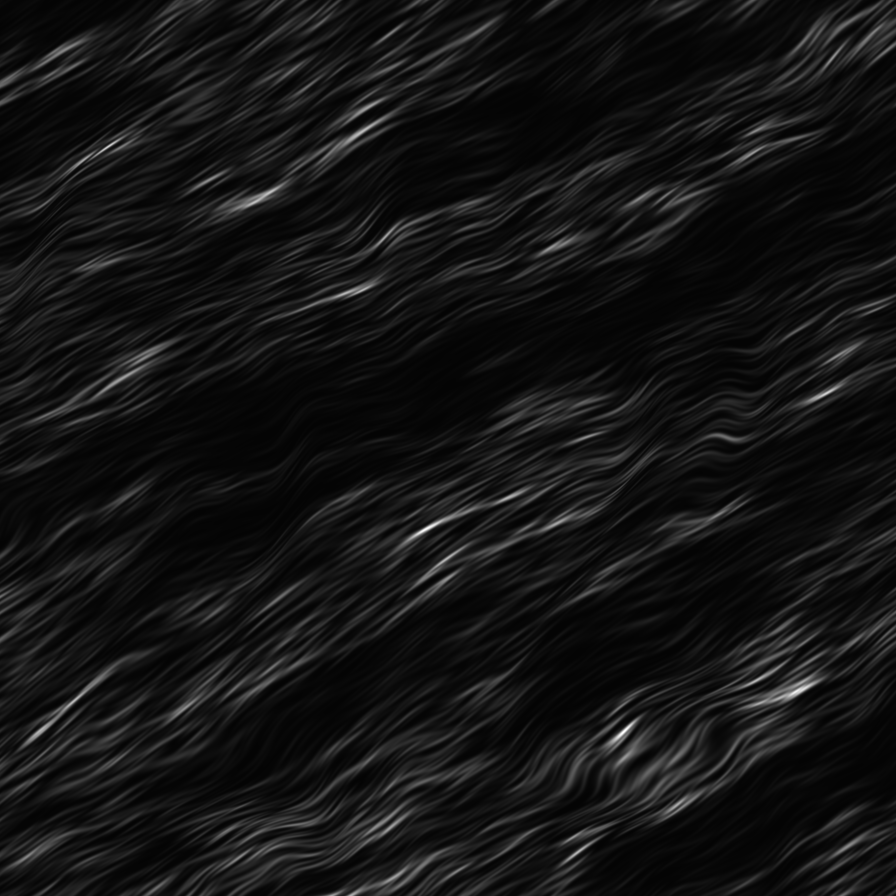
Give the GLSL for this texture, as a Shadertoy shader.

```glsl
// Fine silvery fibres in wavy diagonal bundles, parted by black gaps.

const float GRAIN_ANGLE = 0.48;
const float CRIMP_SCALE = 1.5;
const float BLACK_LEVEL = 0.015;
const float FIBRE_GAIN = 0.28;
const vec3 FIBRE_TINT = vec3(1.0);

vec3 hash3(vec2 cell, float seed) {
    vec3 q = fract(vec3(cell.xyx + seed * 17.3) * vec3(0.1031, 0.1030, 0.0973));
    q += dot(q, q.yxz + 33.33);
    return fract((q.xxy + q.yzz) * q.zyx);
}

vec2 rotate(vec2 p, float angle) {
    float c = cos(angle), s = sin(angle);
    return vec2(c * p.x + s * p.y, c * p.y - s * p.x);
}

// Cellular noise: every stretched cell holds one soft streak along x.
// A higher rarity leaves fewer bright streaks.
float streaks(vec2 p, vec2 density, float sharpness, float rarity, float seed) {
    vec2 q = p * density;
    vec2 base = floor(q);
    float sum = 0.0;
    for (int j = -1; j <= 1; j++) {
        for (int i = -1; i <= 1; i++) {
            vec2 cell = base + vec2(i, j);
            vec3 rnd = hash3(cell, seed);
            vec2 d = q - cell - rnd.xy;
            float taper = max(0.0, 1.0 - d.x * d.x);
            sum += pow(rnd.z, rarity) * taper * taper * exp(-sharpness * d.y * d.y);
        }
    }
    return sum;
}

// Layered sines push the fibres sideways; some places crimp harder.
float crimp(vec2 p) {
    float drift = 2.0 * sin(7.0 * p.y + 2.0 * p.x + 0.6)
                + 1.5 * sin(5.0 * p.x - 11.0 * p.y + 1.0);
    float patches = sin(6.1 * p.x + 3.0 * p.y + 2.0) * sin(9.0 * p.y - 2.3 * p.x);
    float strength = 0.5 + 1.1 * smoothstep(0.0, 0.8, patches);
    float slow = 0.025 * sin(3.0 * p.x + 4.0 * p.y + 1.0);
    float wave = 0.011 * sin(14.0 * p.x + drift);
    float ripple = 0.003 * sin(37.0 * p.x + 2.0 * drift - 9.0 * p.y);
    return slow + strength * (wave + ripple);
}

// Fine strands at three scales, crossing at slight angles.
float fibres(vec2 p) {
    return streaks(rotate(p, 0.05), vec2(20.0, 145.0), 11.0, 3.0, 1.0)
         + 0.8 * streaks(rotate(p, -0.09), vec2(15.0, 105.0), 12.0, 3.0, 2.0)
         + 0.8 * streaks(rotate(p, 0.13), vec2(29.0, 185.0), 10.0, 3.0, 3.0);
}

// Brightness of the bundles, lowered inside the long gaps.
float bundles(vec2 p, vec2 gapPos) {
    float body = 0.28 + 0.8 * streaks(p, vec2(4.0, 15.0), 5.0, 2.0, 4.0)
               + 1.1 * streaks(p, vec2(10.0, 44.0), 5.0, 2.0, 5.0);
    float gap = streaks(gapPos, vec2(2.6, 13.0), 6.0, 2.0, 6.0);
    return body * (1.0 - 0.8 * smoothstep(0.25, 0.65, gap));
}

void mainImage(out vec4 fragColor, in vec2 fragCoord) {
    vec2 uv = fragCoord / iResolution.y;
    vec2 grain = rotate(uv, GRAIN_ANGLE);
    float bend = crimp(grain * CRIMP_SCALE) / CRIMP_SCALE;
    vec2 p = grain + vec2(0.0, bend);

    // Rare glints brighten a few tight strands
    float glint = streaks(p, vec2(15.0, 70.0), 6.0, 12.0, 7.0);
    float light = fibres(p) * bundles(p, grain + vec2(0.0, 0.6 * bend));
    light *= 0.85 + 1.8 * glint;

    fragColor = vec4(FIBRE_TINT * (BLACK_LEVEL + FIBRE_GAIN * light), 1.0);
}
```
